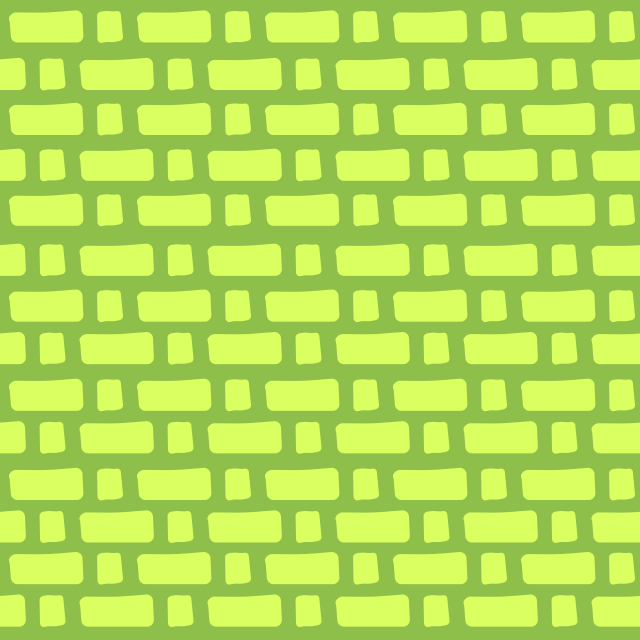
Write a WebGL 2 fragment shader that draws this pattern.

```glsl
#version 300 es
precision highp float;
// Hand-cut brickwork: 14 unevenly spaced courses, each alternating a long and
// a short brick five times across, with every other course shifted sideways.
// Bricks are rounded quads drawn from signed distances on a 768-unit canvas.

#define CANVAS 768.0
#define REPEATS 5.0
#define COURSE_SHIFT 84.6
#define LONG_CENTER 55.5
#define SHORT_CENTER 132.0
#define LONG_RADIUS 8.0
#define SHORT_RADIUS 5.0
#define MORTAR vec3(0.557, 0.750, 0.290)
#define BRICK vec3(0.852, 1.000, 0.378)

uniform vec2 u_resolution;
out vec4 fragColor;

// Heights of the course centers, bottom to top
const int COURSES = 14;
const float courseY[COURSES] = float[](
    35.0, 86.0, 136.0, 187.0, 243.0, 294.0, 350.0,
    401.0, 456.0, 516.0, 570.0, 625.0, 679.0, 736.0);

// Inner corners before rounding: top left, top right, bottom right, bottom left
const vec2 longCorners[4] = vec2[](
    vec2(-36.0, 8.5), vec2(35.5, 11.0), vec2(36.5, -11.0), vec2(-34.5, -11.0));
const vec2 shortCorners[4] = vec2[](
    vec2(-10.5, 13.3), vec2(8.0, 13.8), vec2(10.6, -12.5), vec2(-10.0, -14.3));

// Signed distance to a quad, negative inside
float quadDistance(vec2 p, vec2 corners[4]) {
    float nearest = 1e9;
    float side = 1.0;
    for (int i = 0; i < 4; i++) {
        vec2 a = corners[i];
        vec2 b = corners[(i + 1) % 4];
        vec2 edge = b - a;
        vec2 w = p - a;
        vec2 offset = w - edge * clamp(dot(w, edge) / dot(edge, edge), 0.0, 1.0);
        nearest = min(nearest, dot(offset, offset));
        bool above = p.y >= a.y;
        bool below = p.y < b.y;
        bool leftOf = edge.x * w.y > edge.y * w.x;
        if ((above && below && leftOf) || (!above && !below && !leftOf)) side = -side;
    }
    return side * sqrt(nearest);
}

// Wraps x into one period centered on zero
float wrapCentered(float x, float period) {
    return mod(x + 0.5 * period, period) - 0.5 * period;
}

// Long brick: sagging top edge and a small nub at the upper left
float longBrick(vec2 p) {
    float topSide = smoothstep(0.0, 14.0, p.y);
    float sag = 0.7 * topSide * cos(p.x * 0.07);
    float d = quadDistance(p + vec2(0.0, sag), longCorners) - LONG_RADIUS;
    vec2 nub = p - vec2(-43.5, 10.5);
    return d - 0.9 * exp(-dot(nub, nub) / 10.0);
}

// Short brick: leaning block with a faint ripple along its ends
float shortBrick(vec2 p) {
    float ripple = 0.35 * sin(p.x * 0.35);
    return quadDistance(p + vec2(0.0, ripple), shortCorners) - SHORT_RADIUS;
}

void main() {
    float unitsPerPixel = CANVAS / u_resolution.y;
    vec2 p = gl_FragCoord.xy * unitsPerPixel;

    // Find the closest course
    int course = 0;
    float dy = 1e9;
    for (int i = 0; i < COURSES; i++) {
        float offset = p.y - courseY[i];
        if (abs(offset) < abs(dy)) {
            dy = offset;
            course = i;
        }
    }

    // Place both bricks within the repeat
    float period = CANVAS / REPEATS;
    float x = p.x - (course % 2 == 0 ? COURSE_SHIFT : 0.0);
    float d = min(
        longBrick(vec2(wrapCentered(x - LONG_CENTER, period), dy)),
        shortBrick(vec2(wrapCentered(x - SHORT_CENTER, period), dy)));

    // Smooth edge about one pixel wide
    float coverage = clamp(0.5 - d / unitsPerPixel, 0.0, 1.0);
    fragColor = vec4(mix(MORTAR, BRICK, coverage), 1.0);
}
```
